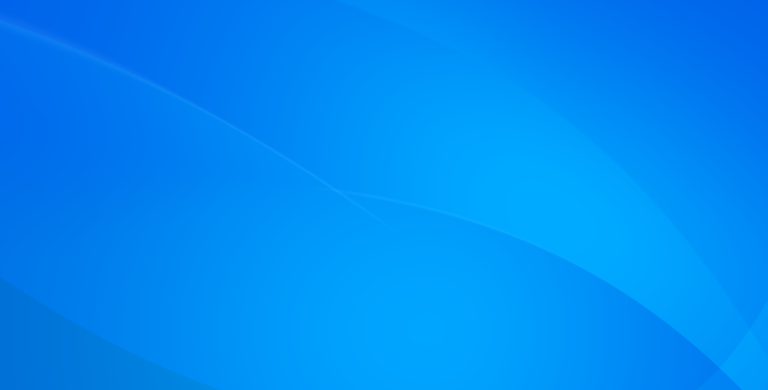
Reproduce this background procedurally as a WebGL 1 fragment shader.

```glsl
precision highp float;
// Blue abstract backdrop: soft glows split by sweeping translucent curves.

uniform vec2 u_resolution;

// Colour ramp, dark to bright
const vec3 DEEP_BLUE = vec3(0.0, 0.37, 0.91);
const vec3 SKY_BLUE = vec3(0.0, 0.67, 1.0);
const vec3 LINE_TINT = vec3(0.06, 0.05, 0.02);
const vec3 CORNER_TINT = vec3(1.0, 0.96, 0.93);

// Glows: centre and reach, in units of canvas height at the reference aspect
const float ASPECT = 1.97;
const vec2 UPPER_CENTRE = vec2(1.42, 0.45);
const vec2 UPPER_AXIS = vec2(0.85, -0.53);
const vec2 LOWER_CENTRE = vec2(1.10, 0.154);
const float UPPER_LENGTH = 0.95;
const float LOWER_HEIGHT = 0.70;

// Layer strengths
const float RIBBON_LIFT = 0.14;
const float ARC_CONTRAST = 0.10;
const float FAN_LIFT = 0.16;

// Curve heights, measured upward from the bottom edge
float ribbonCurve(float x) {
  return 0.949 - x * (0.679 + 0.73 * x);
}

float waveCurve(float x) {
  float t = max(x - 0.2, 0.0);
  return 0.54 - t * t * (0.417 + t * (0.304 + 0.46 * t));
}

float arcCurve(float x) {
  float t = x - 0.436;
  return 1.0 - t * (0.70 + t * (0.381 + 2.245 * t));
}

float cornerCurve(float x) {
  return 0.29 - x * (1.32 - 1.08 * x);
}

float fanCurve(float x) {
  float s = 1.0 - x;
  return 0.231 - s * (3.4 - 10.0 * s);
}

// 1 below a curve, 0 above it, where d is the height over the curve
float below(float d, float softness) {
  return 1.0 - smoothstep(-softness, softness, d);
}

float stroke(float d, float width) {
  return exp(-d * d / (width * width));
}

// Tilted glow, wider on its lower side
float upperGlow(vec2 p) {
  vec2 d = p - UPPER_CENTRE;
  float along = dot(d, UPPER_AXIS) / UPPER_LENGTH;
  float across = dot(d, vec2(-UPPER_AXIS.y, UPPER_AXIS.x));
  across /= across > 0.0 ? 0.49 : 0.75;
  return exp(-along * along - across * across);
}

float lowerGlow(vec2 p) {
  vec2 d = p - LOWER_CENTRE;
  d /= vec2(d.x > 0.0 ? 0.66 : 0.84, LOWER_HEIGHT);
  return 0.17 + 0.75 * exp(-dot(d, d));
}

void main() {
  vec2 uv = gl_FragCoord.xy / u_resolution;
  vec2 p = vec2(uv.x * ASPECT, uv.y);
  float edge = 1.2 / u_resolution.y;

  float ribbon = uv.y - ribbonCurve(uv.x);
  float wave = uv.y - waveCurve(uv.x);
  float arc = uv.y - arcCurve(uv.x);
  float corner = uv.y - cornerCurve(uv.x);
  float fan = uv.y - fanCurve(uv.x);

  // Upper sheet, with the ribbon and the large arc
  float upper = upperGlow(p);
  upper += RIBBON_LIFT * below(ribbon, edge) * exp(ribbon * 2.5)
         * (1.0 - smoothstep(0.25, 0.5, uv.x));
  float outside = (1.0 - below(arc, edge * 2.0)) * smoothstep(0.40, 0.44, uv.x);
  upper += outside * mix(ARC_CONTRAST, -ARC_CONTRAST, smoothstep(0.48, 0.78, uv.x))
         * exp(-max(arc, 0.0) * 2.0);

  // Lower sheet, its edge dissolving toward the left
  float waveSoftness = mix(0.22, edge, smoothstep(0.05, 0.42, uv.x));
  float inWave = below(wave, waveSoftness);
  float level = mix(upper, lowerGlow(p), inWave);

  // Translucent fan in the lower right corner
  float inFan = below(fan, edge * 1.5) * step(0.85, uv.x);
  level += FAN_LIFT * inFan * mix(1.0, 0.8, inWave);

  vec3 color = mix(DEEP_BLUE, SKY_BLUE, clamp(level, 0.0, 1.08));
  color.b -= 0.03 * inWave * (1.0 - smoothstep(0.0, 0.45, uv.x));

  // Darker corner in the lower left
  float inCorner = below(corner, edge) * (1.0 - step(0.5, uv.x));
  color *= mix(vec3(1.0), CORNER_TINT, inCorner);

  // Fine highlights along the ribbon and the wave
  float ribbonWidth = mix(0.018, 0.004, smoothstep(0.0, 0.3, uv.x));
  float ribbonFade = 1.0 - smoothstep(0.42, 0.54, uv.x);
  color += LINE_TINT * stroke(ribbon, ribbonWidth) * ribbonFade * 0.8;
  float waveFade = smoothstep(0.38, 0.48, uv.x) * (1.0 - smoothstep(0.6, 0.85, uv.x));
  color += LINE_TINT * stroke(wave, 0.004) * waveFade * 0.6;

  gl_FragColor = vec4(clamp(color, 0.0, 1.0), 1.0);
}
```
